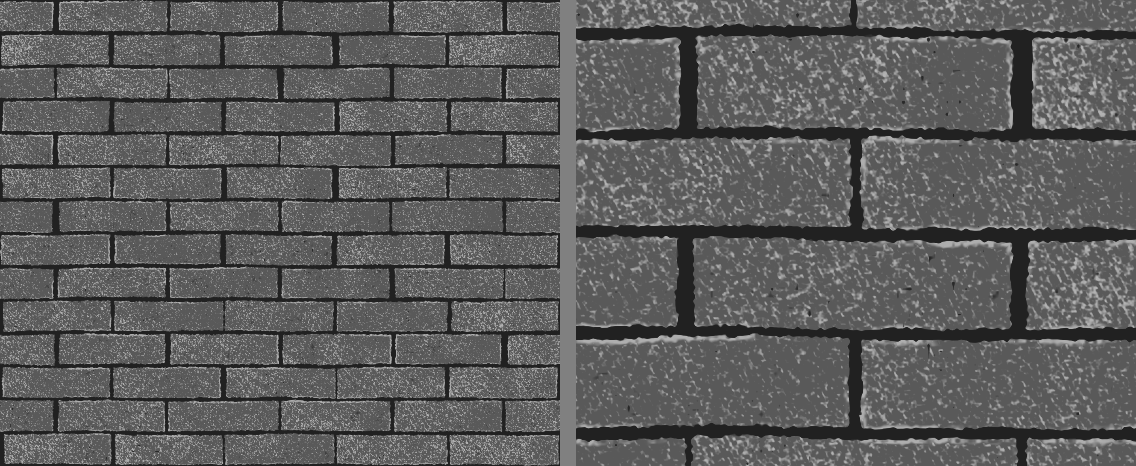
Left: the whole. Right: its middle third, enlarged.
This texture is drawn by a Shadertoy shader. Its source:

```glsl
// Dark grey running-bond brick wall with black joints, pale worn rims and chalky grain.

float hash(vec2 p) {
    return fract(sin(dot(p, vec2(127.1, 311.7))) * 43758.5453);
}

float noise(vec2 p) {
    vec2 i = floor(p), f = fract(p);
    f = f * f * (3.0 - 2.0 * f);
    return mix(mix(hash(i), hash(i + vec2(1, 0)), f.x),
               mix(hash(i + vec2(0, 1)), hash(i + vec2(1, 1)), f.x), f.y);
}

void mainImage(out vec4 fragColor, in vec2 fragCoord) {
    // One unit is the height of a course: 14 courses of 5 bricks
    vec2 brickSize = vec2(16.8 / 5.0, 1.0);
    vec2 p = fragCoord / iResolution.xy * vec2(16.8, 14.0);
    float pixel = 14.0 / iResolution.y;

    // Slightly uneven courses, every second one shifted by half a brick
    vec2 q = p + 0.05 * (vec2(noise(p * 0.8), noise(p * 0.7 + 40.0)) - 0.5);
    float row = floor(q.y);
    q.x += 0.5 * brickSize.x * mod(row, 2.0);
    vec2 id = vec2(mod(floor(q.x / brickSize.x), 5.0), row);
    vec2 local = mod(q, brickSize);

    // Distance to the ragged brick edges, with separate insets on each side
    vec2 insetLow = mix(vec2(0.02, 0.04), vec2(0.11, 0.07), vec2(hash(id + 3.1), hash(id + 5.7)));
    vec2 insetHigh = mix(vec2(0.02, 0.04), vec2(0.11, 0.07), vec2(hash(id + 8.3), hash(id + 9.9)));
    vec2 low = local - insetLow;
    vec2 high = brickSize - insetHigh - local;
    vec2 inside = min(low, high);
    float ragged = 0.035 * (noise(p * 5.0) - 0.5) + 0.035 * (noise(p * 22.0) - 0.5);
    float corner = length(max(0.03 - inside, 0.0));
    float edge = min(min(inside.x, inside.y), 0.03 - corner) + ragged;
    float brick = smoothstep(-0.6 * pixel, 0.6 * pixel, edge);

    // Chalky grain: tiny slanted flecks, denser on some bricks and patches
    float fleck = noise(vec2(p.x + 0.5 * p.y, p.y - 0.3 * p.x) * vec2(34.0, 23.0));
    fleck = mix(fleck, noise(p * 47.0 + 70.0), 0.35);
    float density = 0.12 * (hash(id + 1.7) - 0.5)
                  + 0.16 * (noise(p * 1.6 + 20.0) - 0.5)
                  + 0.08 * (0.35 - local.x / brickSize.x)
                  + 0.08 * smoothstep(0.2, 0.03, edge);
    float grain = smoothstep(0.54, 1.0, fleck + density);

    // Thin broken light rim, strongest along the top and the sides
    float rimDistance = min(min(inside.x, high.y), low.y + 0.02) + ragged;
    float rim = smoothstep(0.065, 0.025, rimDistance);
    rim *= smoothstep(0.4, 0.7, noise(p * 1.7 + 11.0) * 0.6 + noise(p * 24.0 + 31.0) * 0.4);
    float chalk = max(grain, 0.95 * rim);

    // Brick face with rare dark pits
    vec3 color = mix(vec3(0.35), vec3(0.70), chalk);
    float pit = smoothstep(0.90, 0.97, noise(p * 16.0 + 90.0)) * step(0.72, noise(p * 1.9 + 55.0));
    color = mix(color, vec3(0.16), pit);

    color = mix(vec3(0.13), color, brick);
    fragColor = vec4(color, 1.0);
}
```
